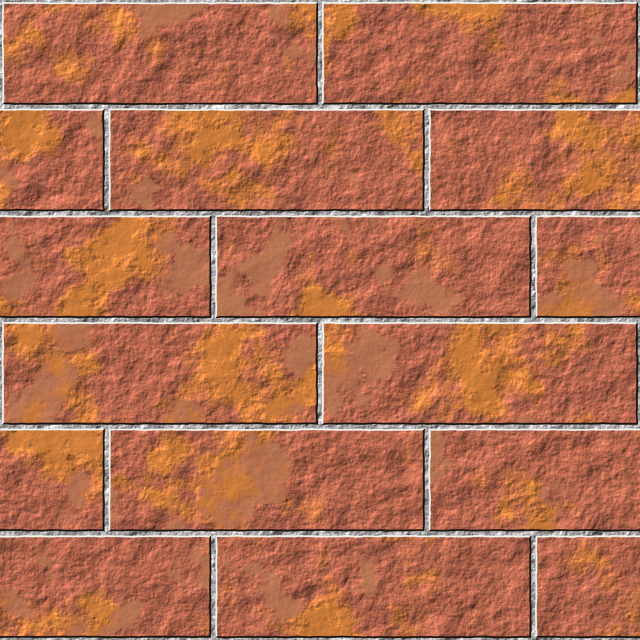
Reproduce this texture procedurally as a Shadertoy shader.

```glsl
// Rough terracotta brick wall in third-offset bond with pale mortar and bevelled edges.

const vec2  GRID = vec2(2.0, 6.0);        // bricks across and down
const float BOND_STEPS = 3.0;             // rows until the offset repeats
const float MORTAR_HALF = 0.0033;         // half joint width
const float BEVEL = 0.0028;               // width of lit and shaded edges
const float EDGE_WOBBLE = 0.0022;
const vec2  LIGHT_STEP = vec2(-0.0018, 0.0018);
const float BRICK_RELIEF = 4.2;
const float MORTAR_RELIEF = 6.0;

const vec3 CLAY_RED    = vec3(0.68, 0.385, 0.295);
const vec3 CLAY_ORANGE = vec3(0.79, 0.48, 0.23);
const vec3 CLAY_TAN    = vec3(0.71, 0.45, 0.32);
const vec3 MORTAR      = vec3(0.64, 0.635, 0.635);
const vec3 EDGE_LIGHT  = vec3(0.96, 0.95, 0.93);
const vec3 EDGE_DARK   = vec3(0.10, 0.065, 0.05);

float hash(vec2 cell, float seed) {
    vec3 p = fract(vec3(cell, seed) * vec3(0.1031, 0.1030, 0.0973));
    p += dot(p, p.yzx + 33.33);
    return fract((p.x + p.y) * p.z);
}

// Value noise that wraps every "period" cells.
float noise(vec2 p, float period, float seed) {
    vec2 cell = floor(p), f = p - cell;
    f = f * f * f * (f * (f * 6.0 - 15.0) + 10.0);
    vec2 a = mod(cell, period), b = mod(cell + 1.0, period);
    return mix(mix(hash(a, seed), hash(vec2(b.x, a.y), seed), f.x),
               mix(hash(vec2(a.x, b.y), seed), hash(b, seed), f.x), f.y);
}

// Tiling fractal noise; the integer rotation hides the lattice and still wraps.
float fbm(vec2 uv, float frequency, int octaves, float seed) {
    vec2 p = mat2(2.0, 1.0, -1.0, 2.0) * uv;
    float sum = 0.0, total = 0.0, amplitude = 1.0;
    for (int i = 0; i < octaves; i++) {
        sum += amplitude * noise(p * frequency, frequency, seed + float(i) * 7.0);
        total += amplitude;
        amplitude *= 0.6;
        frequency *= 2.0;
    }
    return sum / total;
}

// Slope of the rough surface toward the light at the upper left.
float relief(vec2 uv, float seed) {
    return fbm(uv, 11.0, 5, seed) - fbm(uv + LIGHT_STEP, 11.0, 5, seed);
}

vec3 brickColor(vec2 uv, float seed) {
    float warm = fbm(uv, 4.0, 5, seed + 50.0);
    float pale = fbm(uv, 4.0, 4, seed + 90.0);
    float orange = smoothstep(0.51, 0.69, warm);
    float tan_ = smoothstep(0.62, 0.69, pale);
    float worn = max(smoothstep(0.66, 0.73, warm), tan_);
    vec3 clay = mix(CLAY_RED, CLAY_ORANGE, orange);
    clay = mix(clay, CLAY_TAN, tan_ * (1.0 - orange));
    return clay * (1.0 + BRICK_RELIEF * relief(uv, seed) * (1.0 - 0.75 * worn));
}

void mainImage(out vec4 fragColor, in vec2 fragCoord) {
    vec2 uv = fragCoord / iResolution.xy;
    float soft = 0.75 / iResolution.y;

    // Brick layout
    vec2 grid = uv * GRID;
    float row = floor(grid.y);
    grid.x -= (BOND_STEPS - 1.0 - mod(row, BOND_STEPS)) / BOND_STEPS;
    vec2 local = fract(grid) / GRID;
    float column = mod(floor(grid.x), GRID.x);
    float seed = 11.0 + 13.0 * (row * GRID.x + column);

    // Distance inward from the lit and shaded sides, with chipped edges
    float wobble = EDGE_WOBBLE * (fbm(uv, 24.0, 3, 5.0) - 0.5);
    vec2 farSide = 1.0 / GRID - local;
    float lit = min(local.x, farSide.y) - MORTAR_HALF + wobble;
    float shaded = min(farSide.x, local.y) - MORTAR_HALF + wobble;
    float inside = min(lit, shaded);

    // Brick face, then bevel, then mortar
    vec3 color = brickColor(uv, seed);
    vec3 edge = mix(EDGE_DARK, EDGE_LIGHT, smoothstep(-soft, soft, shaded - lit));
    color = mix(edge, color, smoothstep(-soft, soft, inside - BEVEL));
    vec3 joint = MORTAR * (1.0 + MORTAR_RELIEF * relief(uv, 3.0));
    color = mix(joint, color, smoothstep(-soft, soft, inside));

    fragColor = vec4(clamp(color, 0.0, 1.0), 1.0);
}
```
